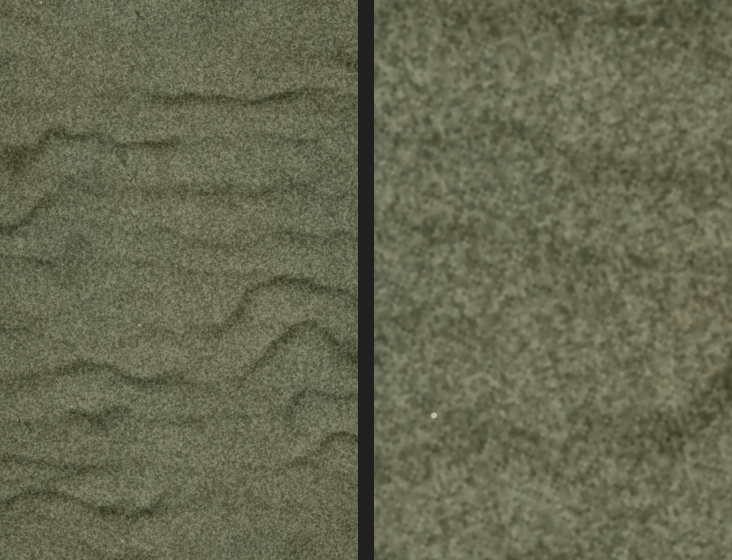
Left, the full canvas; right, a detail of the centre.
A Shadertoy shader for this texture:

```glsl
// Olive-grey sand with broken, wavering wind ripples seen from above.
// Warped rows give each ripple a crisp crest with a soft shadow below it;
// turned noise lattices add grains, sparse grids add specks and small dents.

const vec3  SAND_COLOR    = vec3(0.403, 0.409, 0.316);
const vec3  WARM_TINT     = vec3(0.014, -0.002, -0.008);
const float RIPPLE_ROWS   = 10.5;   // rows per canvas height
const float RIPPLE_WARP   = 2.6;    // wander of the rows, in rows
const float RIPPLE_DEPTH  = 0.120;
const float CREST_EDGE    = 0.085;  // sharp upper side, in rows
const float SHADOW_EDGE   = 0.21;   // soft lower side, in rows
const float COARSE_GRAINS = 225.0;  // grains per canvas height
const float FINE_GRAINS   = 390.0;
const float COARSE_AMOUNT = 0.125;
const float FINE_AMOUNT   = 0.155;
const float SPECK_CELLS   = 75.0;
const float SPECK_SHARE   = 0.005;
const float DENT_CELLS    = 6.5;
const float DENT_SHARE    = 0.24;
const mat2  COARSE_TURN   = mat2(0.85, 0.53, -0.53, 0.85);
const mat2  FINE_TURN     = mat2(0.94, -0.34, 0.34, 0.94);

// Integer hash: two random values in 0..1 for a lattice cell.
vec2 hash2(vec2 cell) {
    uvec2 q = uvec2(ivec2(cell)) * 1664525u + 1013904223u;
    q.x += q.y * 1664525u;
    q.y += q.x * 1664525u;
    q ^= q >> 16u;
    q.x += q.y * 1664525u;
    q.y += q.x * 1664525u;
    q ^= q >> 16u;
    return vec2(q & 65535u) / 65535.0;
}

// Smooth value noise in 0..1.
float noise(vec2 p) {
    vec2 cell = floor(p);
    vec2 f = fract(p);
    f = f * f * (3.0 - 2.0 * f);
    float low  = mix(hash2(cell).x, hash2(cell + vec2(1, 0)).x, f.x);
    float high = mix(hash2(cell + vec2(0, 1)).x, hash2(cell + vec2(1, 1)).x, f.x);
    return mix(low, high, f.y);
}

float fbm(vec2 p) {
    float sum = 0.0, amplitude = 0.5;
    for (int i = 0; i < 4; i++) {
        sum += amplitude * noise(p);
        p = p * 2.03 + vec2(17.3, 9.1);
        amplitude *= 0.5;
    }
    return sum / 0.9375;
}

// Darkness of one family of broken ripples.
float rippleShade(vec2 p, float rows, float seed) {
    float warp = RIPPLE_WARP * (fbm(p * vec2(4.0, 3.6) + seed) - 0.5);
    warp += 0.25 * (noise(p * vec2(19.0, 16.0) + seed) - 0.5);
    float v = p.y * rows + warp + seed;
    float row = floor(v);
    float d = fract(v) - 0.6;
    float along = fbm(vec2(p.x * 5.2 + row * 13.7, row * 5.3 + seed));
    float strength = smoothstep(0.30, 0.68, along);
    // Ripples thin out and blur towards their ends
    float edge = (d > 0.0 ? CREST_EDGE : SHADOW_EDGE) * mix(1.3, 1.0, strength);
    float soft = exp(-d * d / (edge * edge));
    float core = exp(-d * d / (CREST_EDGE * CREST_EDGE));
    float lit = exp(-pow((d - 0.22) / 0.12, 2.0));
    return strength * (0.66 * soft + 0.34 * core * strength - 0.10 * lit);
}

// Bright isolated grains.
float speckLight(vec2 p, float pixel) {
    vec2 cell = floor(p * SPECK_CELLS);
    vec2 place = 0.3 + 0.4 * hash2(cell + 300.0);
    vec2 pick = hash2(cell + 700.0);
    float d = length(fract(p * SPECK_CELLS) - place) / SPECK_CELLS;
    float radius = mix(0.0008, 0.0018, pick.y);
    return step(pick.x, SPECK_SHARE) * (1.0 - smoothstep(radius - pixel, radius + pixel, d));
}

// Short slanted dents: dark stroke with a faint lit rim.
float dentShade(vec2 p) {
    vec2 cell = floor(p * DENT_CELLS);
    vec2 pick = hash2(cell + 1100.0);
    vec2 q = (fract(p * DENT_CELLS) - 0.3 - 0.4 * hash2(cell + 1500.0)) / DENT_CELLS;
    q.x += 0.004 * (noise(p * 70.0) - 0.5);
    vec2 reach = mix(0.006, 0.012, pick.y) * vec2(0.6, -0.8);
    float t = clamp(dot(q, reach) / dot(reach, reach), -1.0, 1.0);
    float d = length(q - reach * t);
    float rim = length(q - reach * t + vec2(0.006, 0.002));
    float width = 0.0028 + 0.001 * t;
    float stroke = exp(-d * d / (width * width));
    return step(pick.x, DENT_SHARE) * (stroke - 0.3 * exp(-rim * rim / 0.00001));
}

void mainImage(out vec4 fragColor, in vec2 fragCoord) {
    vec2 p = fragCoord / iResolution.y;
    float pixel = 1.0 / iResolution.y;

    // Ripples and broad unevenness
    float light = -RIPPLE_DEPTH * rippleShade(p, RIPPLE_ROWS, 3.7);
    light -= 0.40 * RIPPLE_DEPTH * rippleShade(p, RIPPLE_ROWS * 1.3, 41.2);
    light += 0.06 * (fbm(p * vec2(6.0, 16.0) + 60.0) - 0.5);

    // Grains, dents and specks
    light += COARSE_AMOUNT * (noise(COARSE_TURN * p * COARSE_GRAINS) - 0.5);
    light += FINE_AMOUNT * (noise(FINE_TURN * p * FINE_GRAINS + 90.0) - 0.5);
    light -= 0.11 * dentShade(p);
    light += 0.32 * speckLight(p, pixel);

    // Faint warm patches and slightly darker borders
    float warmth = 1.6 * fbm(p * 7.0 + 25.0) - 0.8 + 1.2 * (noise(FINE_TURN * p * 190.0) - 0.5);
    vec2 fromCentre = fragCoord / iResolution.xy - 0.5;
    light += 0.022 - 0.06 * dot(fromCentre, fromCentre);

    fragColor = vec4(SAND_COLOR + light * vec3(1.0, 1.0, 0.95) + WARM_TINT * warmth, 1.0);
}
```
